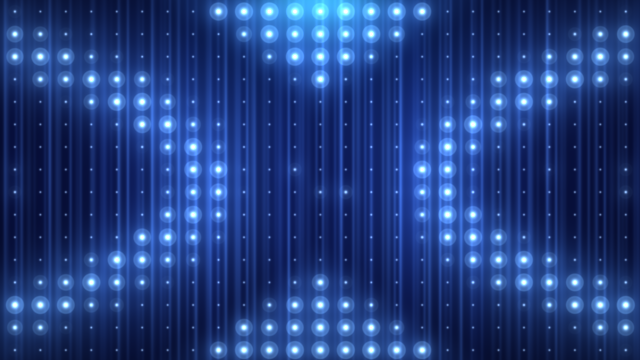
A WebGL 2 fragment shader for this background:

```glsl
#version 300 es
precision highp float;
// A stage wall of round lamps in front of blue vertical light streaks.
// Lamps sit on a regular grid; a level formula lights two sideways chevrons
// and two triangles, while layered hashed lines form the curtain behind them.
uniform vec2 u_resolution;
out vec4 fragColor;

const vec2 SPACING = vec2(0.0707, 0.0627);

float hash(vec2 p) {
    p = fract(p * vec2(0.1031, 0.1137) + 0.17);
    p += dot(p, p.yx + 33.33);
    return fract((p.x + p.y) * p.x * 7.31);
}

float spot(vec2 p, vec2 center) {
    return 1.0 - smoothstep(0.1, 0.4, distance(p, center));
}

// Two arms opening towards the left and right edges, in grid units
float chevron(vec2 cell, float falloff) {
    vec2 a = abs(cell);
    float arm = (a.x - 4.6 - 0.22 * a.y * a.y) / sqrt(1.0 + 0.19 * a.y * a.y);
    return exp(-falloff * arm * arm);
}

// Triangles pointing inwards from the top and bottom
float triangle(vec2 cell, float softness) {
    vec2 a = abs(cell);
    return smoothstep(-0.8 * softness, 0.6 * softness, a.y - 4.0 - 0.8 * a.x);
}

// Brightness of the lamp at a grid position, 0 = idle and 1 = full
float lampLevel(vec2 cell) {
    float lone = spot(cell, vec2(-1.0, 0.5)) + spot(cell, vec2(0.0, -0.5))
               + 1.2 * spot(cell, vec2(1.0, -0.5)) + 0.7 * spot(cell, vec2(9.0, 0.5))
               + spot(abs(cell), vec2(12.0, 0.5));
    float level = max(max(chevron(cell, 0.62), triangle(cell, 1.0)), 0.32 * lone);
    return level * mix(0.65, 1.05, hash(cell + 40.0));
}

// One layer of soft vertical lines with random place, strength and length
float streaks(vec2 p, float pitch, float width, float seed) {
    float id = floor(p.x / pitch);
    float sum = 0.0;
    for (float i = -1.0; i <= 1.0; i++) {
        float k = id + i;
        float x = (k + 0.2 + 0.6 * hash(vec2(k, seed))) * pitch;
        float strength = mix(0.2, 1.0, hash(vec2(k, seed + 7.0)));
        float middle = 0.3 * (hash(vec2(k, seed + 13.0)) - 0.5);
        float fade = exp(-4.0 * (p.y - middle) * (p.y - middle));
        float d = (p.x - x) / width;
        sum += strength * fade * exp(-d * d);
    }
    return sum;
}

// Core, glassy disc with a faint rim, and wide halo of one lamp
vec3 lamp(vec2 d, float level) {
    float r = length(d);
    float lit = smoothstep(0.08, 0.9, level);
    float coreSize = mix(0.0032, 0.0078, lit);
    float core = mix(0.5, 0.85, sqrt(lit)) * exp(-r * r / (coreSize * coreSize));
    float radius = mix(0.018, 0.026, lit);
    float disc = 1.0 - smoothstep(radius - 0.004, radius + 0.002, r);
    float rim = 0.7 + 0.5 * smoothstep(0.6, 1.0, r / radius);
    float halo = exp(-r * r / 0.0015);
    float bloom = exp(-r / 0.0095);
    return core * vec3(0.75, 0.9, 1.0)
         + lit * disc * rim * vec3(0.10, 0.14, 0.16)
         + lit * bloom * vec3(0.36, 0.46, 0.42)
         + level * halo * vec3(0.07, 0.13, 0.20);
}

void main() {
    vec2 p = (gl_FragCoord.xy - 0.5 * u_resolution) / u_resolution.y;
    vec2 grid = (p - vec2(0.001, -0.0023)) / SPACING;

    // Deep blue wall, darker towards the edges and bottom corners
    float across = exp(-1.1 * p.x * p.x);
    float upright = exp(-3.5 * (p.y - 0.05) * (p.y - 0.05));
    vec3 color = mix(vec3(0.005, 0.015, 0.11), vec3(0.05, 0.105, 0.37), across * upright);

    // Curtain of faint broad bands and many fine lines
    float bands = streaks(p, 0.083, 0.03, 3.0);
    float lines = streaks(p, 0.027, 0.0045, 21.0) + 0.7 * streaks(p, 0.041, 0.007, 52.0);
    float reach = mix(0.4, 1.0, across);
    color *= 0.8 + 0.25 * bands;
    color += reach * lines * vec3(0.115, 0.19, 0.31);

    // Blue haze around the lit groups
    color += chevron(grid, 0.16) * vec3(0.05, 0.10, 0.17);
    color += triangle(grid, 2.2) * vec3(0.04, 0.08, 0.14);

    // Cyan light falling from the top centre
    vec2 beam = (p - vec2(0.0, 0.53)) / vec2(0.15, 0.11);
    color += exp(-dot(beam, beam)) * vec3(0.16, 0.50, 0.48);
    vec2 wash = (p - vec2(0.0, 0.5)) / vec2(0.32, 0.25);
    color += exp(-dot(wash, wash)) * vec3(0.01, 0.08, 0.14);

    // Lamps of the surrounding grid cells
    vec2 home = vec2(floor(grid.x + 0.5), floor(grid.y) + 0.5);
    for (float j = -1.0; j <= 1.0; j++) {
        for (float i = -1.0; i <= 1.0; i++) {
            vec2 cell = home + vec2(i, j);
            float inside = step(abs(cell.x), 12.1) * step(abs(cell.y), 7.6);
            color += inside * lamp((grid - cell) * SPACING, lampLevel(cell));
        }
    }

    fragColor = vec4(min(color, 1.0), 1.0);
}
```
